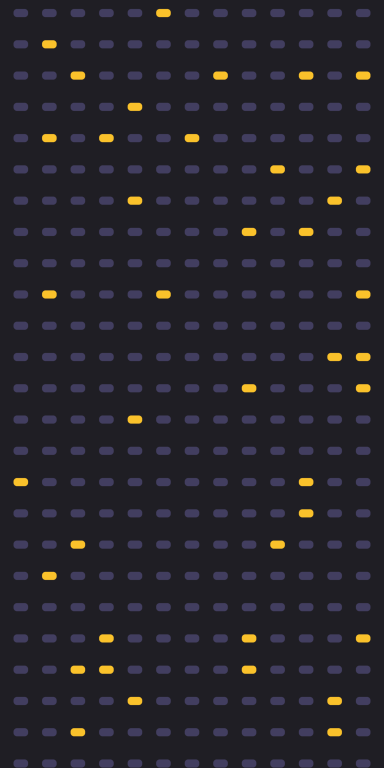
Reproduce this pattern procedurally as a WebGL 1 fragment shader.

```glsl
precision highp float;

uniform vec2 u_resolution;

float hash(vec2 cell) {
  vec3 q = fract(vec3(cell.xyx) * vec3(0.1031, 0.1030, 0.0973));
  q += dot(q, q.yzx + 33.33);
  return fract((q.x + q.y) * q.z);
}

float roundedBox(vec2 p, vec2 halfSize, float radius) {
  vec2 d = abs(p) - halfSize + radius;
  return length(max(d, 0.0)) + min(max(d.x, d.y), 0.0) - radius;
}

void main() {
  // One unit is the canvas width
  vec2 p = gl_FragCoord.xy / u_resolution.x;
  float pixel = 1.0 / u_resolution.x;

  // Grid of 13 by 25 windows, centred across and anchored near the bottom
  vec2 pitch = vec2(0.0743, 0.08143);
  vec2 grid = (p - vec2(0.5, 0.0117)) / pitch + 0.5;
  vec2 cell = floor(grid);
  vec2 local = (fract(grid) - 0.5) * pitch;

  // Small rounded windows with softened edges
  float d = roundedBox(local, vec2(0.019, 0.0106), 0.0092);
  float cover = 1.0 - smoothstep(-0.7 * pixel, 0.7 * pixel, d);

  // About one window in eleven is lit
  float lit = step(hash(cell + vec2(17.0, 41.0)), 0.092);
  vec3 wall = vec3(0.122, 0.118, 0.141);
  vec3 window = mix(vec3(0.259, 0.243, 0.376), vec3(0.98, 0.76, 0.17), lit);

  gl_FragColor = vec4(mix(wall, window, cover), 1.0);
}
```
